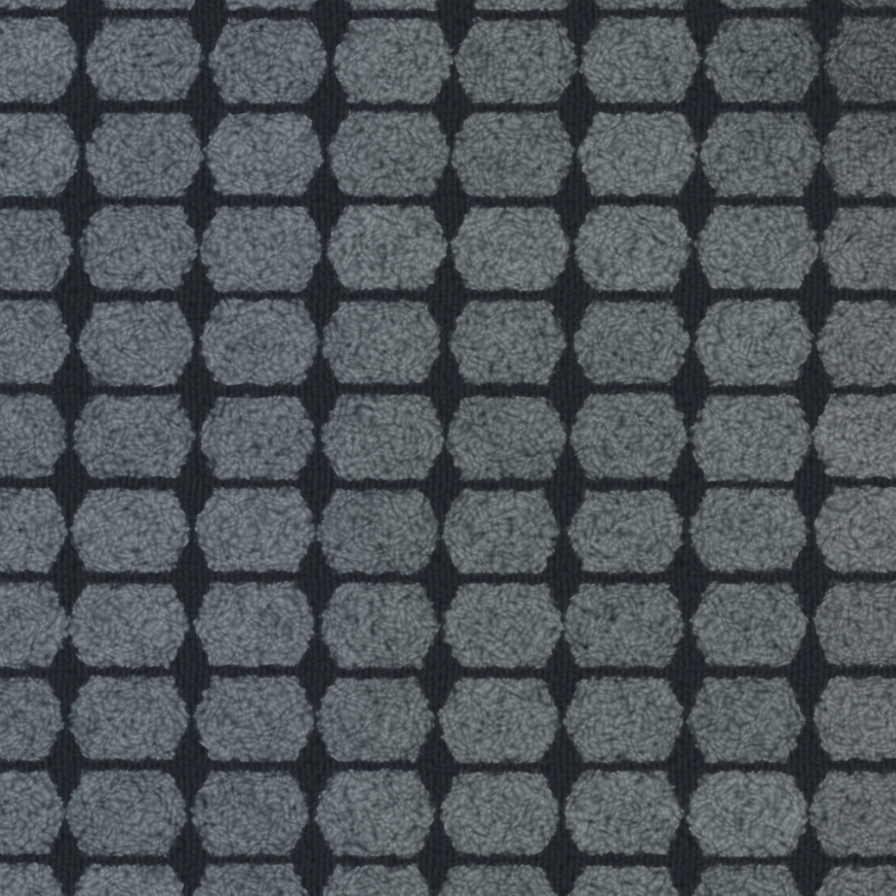
This texture is drawn by a three.js fragment shader. Its source:

```glsl
// Woven fabric of fuzzy grey hexagonal tufts in rows over a dark threaded backing.
varying vec2 vUv;

float hash(vec2 p) {
  return fract(sin(dot(p, vec2(127.1, 311.7))) * 43758.5);
}

vec2 hash2(vec2 p) {
  return vec2(hash(p), hash(p + 57.3));
}

// Cellular noise: distance to the nearest scattered point
float cellular(vec2 p) {
  vec2 cell = floor(p);
  float nearest = 2.0;
  for (int j = -1; j <= 1; j++) {
    for (int i = -1; i <= 1; i++) {
      vec2 c = cell + vec2(float(i), float(j));
      nearest = min(nearest, length(c + hash2(c) - p));
    }
  }
  return nearest;
}

// Box with its corners cut so that the sides come to a blunt point
float tuftDistance(vec2 q, vec2 halfSize) {
  vec2 a = abs(q);
  float box = max(a.x - halfSize.x, a.y - halfSize.y);
  float cut = dot(a, vec2(0.894, 0.447)) - halfSize.x * 0.94;
  float blend = max(0.005 - abs(box - cut), 0.0);
  return max(box, cut) + blend * blend / 0.02;
}

void main() {
  vec2 p = vUv;

  // Grid whose columns lean gently to the right towards the top
  vec2 pitch = vec2(0.138, 0.105);
  vec2 grid = (p - vec2(0.143 + 0.022 * p.y * p.y, 0.5124)) / pitch + 0.5;
  vec2 home = floor(grid);

  // Nearest tuft, each with its own offset, size and wavy outline
  float d = 1.0;
  vec2 q = vec2(0.0);
  vec2 id = home;
  for (int j = -1; j <= 1; j++) {
    for (int i = -1; i <= 1; i++) {
      vec2 c = home + vec2(float(i), float(j));
      vec2 r = hash2(c + 3.7);
      vec2 local = (grid - c - 0.5) * pitch - (r - 0.5) * vec2(0.005, 0.003);
      vec2 size = vec2(0.0658, 0.0458) + (hash2(c + 19.1) - 0.5) * vec2(0.004, 0.002);
      float wave = sin(local.x * 160.0 + r.x * 6.3) * sin(local.y * 210.0 + r.y * 6.3);
      float ripple = sin(local.y * 430.0 + r.x * 19.0) * smoothstep(0.03, 0.05, abs(local.x));
      float e = tuftDistance(local, size) + 0.0014 * wave + 0.001 * ripple;
      if (e < d) {
        d = e;
        q = local;
        id = c;
      }
    }
  }

  // Grain at three scales, bent by layered sines
  vec2 warp = vec2(sin(p.y * 117.0 + 2.0 * sin(p.x * 71.0)),
                   sin(p.x * 131.0 + 2.0 * sin(p.y * 83.0)));
  float fine = cellular(p * 160.0 + warp * 0.4);
  float coarse = cellular(p * 85.0 + warp * 0.4);
  float pit = 1.0 - smoothstep(0.06, 0.26, cellular(p * 60.0 + 9.0));
  float threads = sin(p.x * 880.0 + 0.8 * sin(p.y * 90.0));

  // Curled fibres around each tuft
  float seed = hash(id + 8.3);
  float curl = sin(length(q * vec2(1.0, 1.4)) * 650.0 + 3.0 * sin(q.x * 120.0 + seed * 6.3)
             + 3.0 * sin(q.y * 140.0 + seed * 17.0));

  // Pile colour with wear, pits and a darker rim
  float shade = (0.5 - fine) * 0.2 + (0.5 - coarse) * 0.13 + curl * 0.02;
  shade += (seed - 0.5) * 0.035 + 0.012 * warp.x * warp.y - 0.07 * pit;
  shade += 0.018 * sin(q.x * 55.0 + seed * 31.0) * sin(q.y * 65.0 + seed * 47.0);
  shade -= 0.03 * smoothstep(-0.01, 0.0, d);
  shade -= 0.07 * (1.0 - smoothstep(0.0, 0.3, length(p - vec2(1.0, 0.97))));
  vec3 pile = vec3(0.357, 0.387, 0.403) + shade;
  pile += vec3(-0.012, 0.0, 0.012) * (0.5 - p.x);

  // Backing with fine upright threads, lifted by loose fibres near the pile
  vec3 backing = vec3(0.13, 0.147, 0.168) + 0.016 * threads + (0.5 - fine) * 0.06;
  backing += 0.035 * (1.0 - smoothstep(0.0, 0.006, d));

  // Slightly ragged fringe where the pile meets the backing
  float fringe = d + (fine - 0.5) * 0.002 + (coarse - 0.5) * 0.0025 + threads * 0.0004;
  vec3 color = mix(pile, backing, smoothstep(-0.0022, 0.0022, fringe));
  gl_FragColor = vec4(color, 1.0);
}
```
